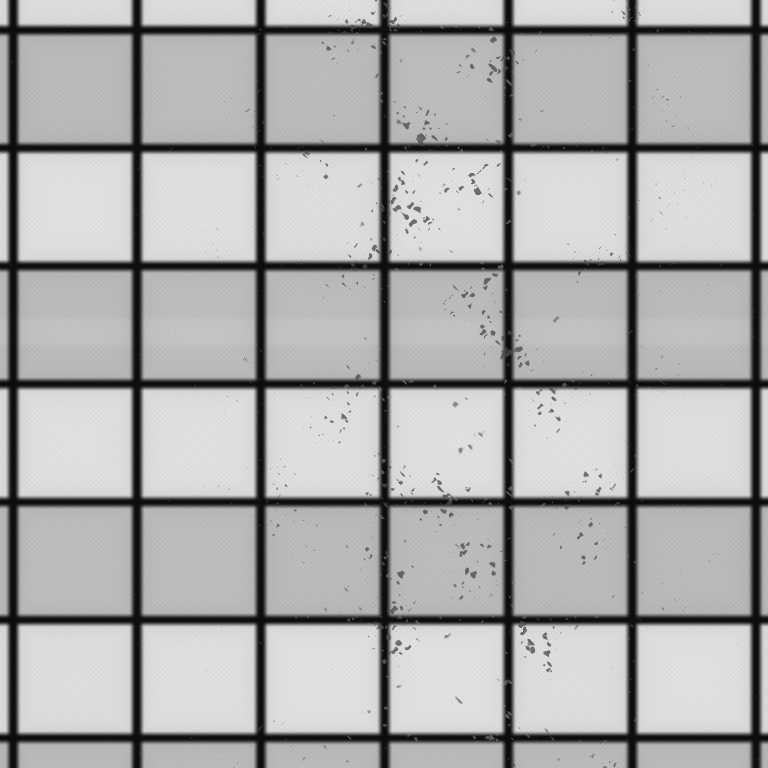
A WebGL 1 fragment shader for this pattern:

```glsl
precision highp float;

uniform vec2 u_resolution;

const float TAU = 6.2831853;

vec3 hash3(vec2 p) {
  vec3 q = fract(p.xyx * vec3(0.1031, 0.1030, 0.0973));
  q += dot(q, q.yxz + 33.33);
  return fract((q.xxy + q.yzz) * q.zyx);
}

// Nearest feature point: x = distance, y = its random value
vec2 cellular(vec2 p) {
  vec2 cell = floor(p);
  vec2 nearest = vec2(8.0, 0.0);
  for (int j = -1; j <= 1; j++) {
    for (int i = -1; i <= 1; i++) {
      vec2 neighbour = cell + vec2(float(i), float(j));
      vec3 rnd = hash3(neighbour + 57.0);
      float d = distance(p, neighbour + rnd.xy);
      if (d < nearest.x) nearest = vec2(d, rnd.z);
    }
  }
  return nearest;
}

// Layered sines bend straight shapes into ragged ones
vec2 ripple(vec2 p, float frequency, float amount) {
  vec2 a = sin(p.yx * frequency + vec2(0.7, 2.1));
  vec2 b = sin(p.yx * frequency * 2.3 + p * frequency + vec2(4.2, 1.3));
  return p + amount * (a + 0.6 * b);
}

// Distance to the closest grid line on each axis
vec2 lineDistance(vec2 p, vec2 origin, vec2 pitch) {
  vec2 t = (p - origin) / pitch;
  return abs(fract(t + 0.5) - 0.5) * pitch;
}

float softLine(float d, float core, float edge) {
  return 1.0 - smoothstep(core, edge, d);
}

// Irregular patches where wear gathers
float clumps(vec2 p, float scale, float rarity) {
  vec2 c = cellular(ripple(p, 43.0, 0.012) * scale);
  return (1.0 - smoothstep(0.12, 0.5, c.x)) * step(rarity, c.y);
}

// Small flecks, growing with the local density
float flecks(vec2 p, float scale, float rarity, float density) {
  vec2 c = cellular(ripple(p, 260.0, 0.0018) * scale);
  float radius = density * (c.y - rarity) / (1.0 - rarity) * 0.62;
  return (1.0 - smoothstep(radius - 0.2, radius + 0.05, c.x))
    * step(rarity, c.y);
}

float weave(vec2 p, float frequency) {
  vec2 s = sin(p * TAU * frequency);
  return s.x * s.y;
}

void main() {
  vec2 p = gl_FragCoord.xy / u_resolution;
  vec2 origin = vec2(0.0172, 0.0391);
  vec2 pitch = vec2(0.1612, 0.1536);

  // Alternating rows of pale and mid grey tiles
  vec2 tile = floor((p - origin) / pitch);
  float shade = mix(0.872, 0.735, mod(tile.y, 2.0));
  shade += 0.012 * (hash3(tile).x - 0.5);
  float band = smoothstep(0.545, 0.555, p.y)
    - smoothstep(0.578, 0.590, p.y);
  shade += 0.025 * band + 0.014 * weave(p, 150.0);

  // Soft dark grid with a faint halo
  vec2 d = lineDistance(p, origin, pitch);
  float halo = exp(-min(d.x, d.y) / 0.012);
  shade *= 1.0 - 0.09 * halo;
  float lineX = softLine(d.x, 0.0014, 0.0106);
  float lineY = softLine(d.y, 0.0010, 0.0098);
  float grid = 1.0 - (1.0 - lineX) * (1.0 - lineY);
  float tone = mix(shade, 0.05, grid);

  // Dark wear gathers right of the centre
  float side = (p.x - 0.60) / 0.25;
  float envelope = exp(-side * side);
  float density = clumps(p, 9.0, 0.4) * envelope;
  float grime = flecks(p, 100.0, 0.42, density);
  float dust = flecks(p + 3.7, 62.0, 0.93, 0.45 * envelope);
  float stain = 0.78 * max(grime, 0.8 * dust);
  tone = mix(tone, 0.30, stain);

  // Pale chips on the lines
  float chip = flecks(p + 7.3, 120.0, 0.72, 0.3 + 0.5 * envelope);
  tone = mix(tone, 0.58, 0.55 * chip * grid * (0.3 + 0.7 * envelope));

  gl_FragColor = vec4(vec3(tone), 1.0);
}
```
